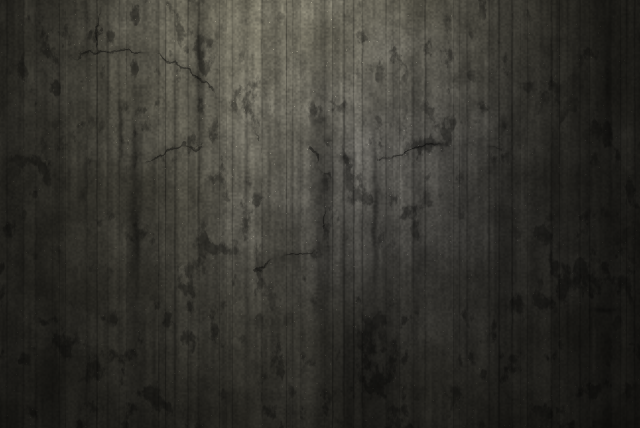
Write a WebGL 2 fragment shader that draws this texture.

```glsl
#version 300 es
precision highp float;
// Dim ribbed concrete wall: vertical board marks, cracks and stains under a soft overhead glow.

#define SLATS 36.0
#define GLOW_CENTER vec2(0.45, 1.0)
#define GLOW_SIZE vec2(0.34, 0.76)
#define GLOW_GAIN 0.39
#define AMBIENT 0.078
#define GROOVE_DEPTH 0.24
#define STAIN_DEPTH 0.34
#define CRACK_DEPTH 0.38
#define GRAIN 0.20
#define OLIVE vec3(1.0, 0.97, 0.83)
#define GRAY vec3(1.0, 0.98, 0.92)

uniform vec2 u_resolution;
out vec4 fragColor;

// Long soft shadows and small chips: center, half size (heights of the canvas)
const vec4 SHADOWS[11] = vec4[11](
  vec4(0.880, 0.50, 0.007, 0.18), vec4(0.315, 0.50, 0.010, 0.24),
  vec4(0.282, 0.70, 0.005, 0.09), vec4(0.755, 0.55, 0.026, 0.42),
  vec4(0.468, 0.83, 0.013, 0.17), vec4(0.850, 0.14, 0.090, 0.20),
  vec4(0.195, 0.545, 0.008, 0.012), vec4(0.810, 0.63, 0.014, 0.012),
  vec4(1.025, 0.662, 0.014, 0.006), vec4(1.180, 0.71, 0.008, 0.018),
  vec4(1.415, 0.275, 0.030, 0.006));

// Crack segments: start, end
const vec4 CRACKS[11] = vec4[11](
  vec4(0.16, 0.87, 0.23, 0.885), vec4(0.23, 0.885, 0.37, 0.878),
  vec4(0.37, 0.878, 0.48, 0.81), vec4(0.48, 0.81, 0.61, 0.68),
  vec4(0.35, 0.63, 0.47, 0.665), vec4(0.73, 0.66, 0.77, 0.58),
  vec4(0.77, 0.58, 0.75, 0.47), vec4(0.89, 0.635, 1.035, 0.66),
  vec4(1.035, 0.66, 1.17, 0.655), vec4(0.59, 0.37, 0.75, 0.42),
  vec4(0.22, 0.89, 0.24, 0.98));

float hash(vec2 p) {
  vec3 q = fract(vec3(p.xyx) * 0.1031);
  q += dot(q, q.yzx + 33.33);
  return fract((q.x + q.y) * q.z);
}

float valueNoise(vec2 p) {
  vec2 i = floor(p), f = fract(p);
  f = f * f * (3.0 - 2.0 * f);
  return mix(mix(hash(i), hash(i + vec2(1, 0)), f.x),
             mix(hash(i + vec2(0, 1)), hash(i + vec2(1, 1)), f.x), f.y);
}

float layeredNoise(vec2 p) {
  float sum = 0.0, weight = 0.5;
  for (int k = 0; k < 5; k++) {
    sum += weight * valueNoise(p);
    p = mat2(1.6, 1.2, -1.2, 1.6) * p + 7.3;
    weight *= 0.5;
  }
  return sum;
}

// Distance to the nearest scattered point, with that cell's random value
vec2 cellular(vec2 p) {
  vec2 nearest = vec2(9.0, 0.0), cell = floor(p);
  for (int y = -1; y <= 1; y++)
    for (int x = -1; x <= 1; x++) {
      vec2 id = cell + vec2(x, y);
      float d = length(id + vec2(hash(id), hash(id + 41.7)) - p);
      if (d < nearest.x) nearest = vec2(d, hash(id + 93.1));
    }
  return nearest;
}

float segmentDistance(vec2 p, vec2 a, vec2 b) {
  vec2 d = b - a;
  return length(p - a - d * clamp(dot(p - a, d) / dot(d, d), 0.0, 1.0));
}

void main() {
  vec2 uv = gl_FragCoord.xy / u_resolution;
  vec2 p = vec2(uv.x * 1.5, uv.y);
  float blotch = layeredNoise(p * 9.0);
  vec2 rough = vec2(layeredNoise(p * 28.0), layeredNoise(p * 28.0 + 50.0)) - 0.48;

  // Overhead glow
  vec2 g = (uv - GLOW_CENTER) / GLOW_SIZE;
  float light = AMBIENT + GLOW_GAIN * exp(-dot(g, g));

  // Boards with uneven widths, tones and grooves
  float s = p.x * SLATS + 0.35 * sin(p.x * 47.0) + 0.25 * sin(p.x * 81.0 + 1.0) + rough.x * 0.12;
  float board = floor(s), edge = abs(fract(s + 0.5) - 0.5), joint = floor(s + 0.5);
  float wear = valueNoise(vec2(joint * 3.7, p.y * 7.0));
  float groove = (1.0 - smoothstep(0.02, 0.15, edge)) * mix(0.25, 1.0, hash(vec2(joint, 5.0))) * (0.4 + wear);
  float tone = 1.0 + 0.16 * (hash(vec2(board, 17.0)) - 0.5);
  tone *= 1.0 - GROOVE_DEPTH * groove;
  tone *= 1.0 + 0.22 * (valueNoise(vec2(p.x * 130.0, p.y * 5.0)) - 0.5);

  // Blotches, flaked pits and grain
  tone *= 1.0 + 0.45 * (blotch - 0.48);
  float flakes = smoothstep(0.57, 0.72, layeredNoise(p * vec2(38.0, 24.0) + 11.0));
  tone *= 1.0 - STAIN_DEPTH * flakes * smoothstep(0.35, 0.6, blotch);
  tone *= 1.0 + GRAIN * (valueNoise(p * 210.0) - 0.5) + 0.3 * rough.y;

  // Shadows and chips
  for (int k = 0; k < 11; k++) {
    vec2 q = (p + rough * 0.012 - SHADOWS[k].xy) / SHADOWS[k].zw;
    tone *= 1.0 - STAIN_DEPTH * exp(-dot(q, q)) * (0.5 + blotch);
  }

  // Wandering cracks with a soft stain around them
  float crack = 9.0;
  for (int k = 0; k < 11; k++)
    crack = min(crack, segmentDistance(p + rough * 0.05, CRACKS[k].xy, CRACKS[k].zw));
  float broken = smoothstep(0.25, 0.65, valueNoise(p * 23.0));
  tone *= 1.0 - CRACK_DEPTH * broken * (1.0 - smoothstep(0.0005, 0.004, crack));
  tone *= 1.0 - 0.13 * exp(-crack * 90.0);

  // Sparse pale specks
  vec2 speck = cellular(p * 65.0);
  float pale = (1.0 - smoothstep(0.04, 0.13, speck.x)) * step(0.92, speck.y);

  vec2 c = (uv - vec2(0.64, 0.52)) / vec2(0.25, 0.35);
  vec3 tint = mix(OLIVE, GRAY, clamp(exp(-dot(c, c)) + 0.5 * (blotch - 0.3), 0.0, 1.0));
  fragColor = vec4(tint * light * (tone + 0.35 * pale), 1.0);
}
```
